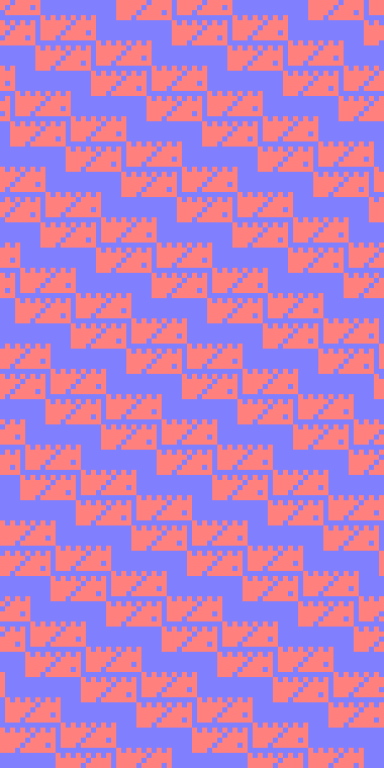
Reproduce this pattern procedurally as a Shadertoy shader.

```glsl
const float CELLS_DOWN = 152.0;           // grid cells over the canvas height
const vec2 BRICK = vec2(11.0, 5.0);       // brick size in cells
const float PERIOD = 38.0;                // horizontal repeat in cells
const vec2 START = vec2(34.0, 4.0);       // first brick, from the top left
const vec2 PAIR_STEP = vec2(12.0, -1.0);  // from a brick to its partner
const float SLASH_SUM = 7.0;              // column + row along the slash
const vec2 HOLE = vec2(9.0, 3.0);         // single missing cell
const vec3 GROUND_COLOR = vec3(0.5, 0.5, 1.0);
const vec3 BRICK_COLOR = vec3(1.0, 0.5, 0.49);

// 1 where a cell of the brick is filled
float brickCell(vec2 cell) {
    if (cell.x >= BRICK.x) return 0.0;
    bool notch = cell.y < 0.5 && mod(cell.x + 0.5, 2.0) > 1.0;
    bool slash = abs(cell.x + cell.y - SLASH_SUM) < 0.5;
    bool hole = distance(cell, HOLE) < 0.5;
    return (notch || slash || hole) ? 0.0 : 1.0;
}

// Pairs of bricks, each course shifted right by one brick width
float patternCell(vec2 cell) {
    float filled = 0.0;
    for (int i = 0; i < 2; i++) {
        vec2 q = cell + 0.5 - START - float(i) * PAIR_STEP;
        float course = floor(q.y / BRICK.y);
        vec2 local = vec2(mod(q.x - BRICK.x * course, PERIOD), mod(q.y, BRICK.y));
        filled = max(filled, brickCell(floor(local)));
    }
    return filled;
}

void mainImage(out vec4 fragColor, in vec2 fragCoord) {
    float pixel = CELLS_DOWN / iResolution.y;
    vec2 p = vec2(fragCoord.x, iResolution.y - fragCoord.y) * pixel;

    // Box filter: weigh the cells under the pixel by covered area
    vec2 corner = p + 0.5 * pixel;
    vec2 cell = floor(corner);
    vec2 weight = clamp((corner - cell) / pixel, 0.0, 1.0);
    float upper = mix(patternCell(cell - 1.0), patternCell(cell - vec2(0.0, 1.0)), weight.x);
    float lower = mix(patternCell(cell - vec2(1.0, 0.0)), patternCell(cell), weight.x);
    float coverage = mix(upper, lower, weight.y);

    fragColor = vec4(mix(GROUND_COLOR, BRICK_COLOR, coverage), 1.0);
}
```
